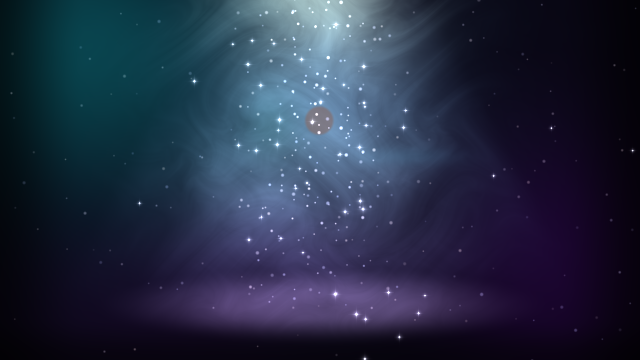
This background is drawn by a WebGL 2 fragment shader. Its source:

```glsl
#version 300 es
precision highp float;

uniform vec2 u_resolution;
out vec4 fragColor;

vec3 hash3(vec2 cell) {
    vec3 h = vec3(dot(cell, vec2(127.1, 311.7)), dot(cell, vec2(269.5, 183.3)), dot(cell, vec2(419.2, 371.9)));
    return fract(sin(h) * 43758.545);
}

// Soft gaussian blob, 1 at its centre
float blob(vec2 p, vec2 centre, vec2 radius) {
    vec2 d = (p - centre) / radius;
    return exp(-dot(d, d));
}

// Warped, layered sines, roughly -1 to 1
float smoke(vec2 p) {
    float sum = 0.0, amplitude = 0.5;
    for (int i = 0; i < 6; i++) {
        p += 0.65 * sin(p.yx * 1.4 + float(i) * 1.9);
        sum += amplitude * sin(p.x + 0.7) * cos(p.y);
        p = mat2(1.36, 1.05, -1.05, 1.36) * p + 2.3;
        amplitude *= 0.6;
    }
    return sum;
}

// Scattered round specks, dense inside the beam and sparse outside it
vec3 specks(vec2 p, float scale, float seed) {
    vec2 cell = floor(p * scale);
    vec3 h = hash3(cell + seed), k = hash3(cell + seed + 57.0);
    vec2 centre = (cell + 0.25 + 0.5 * h.xy) / scale;
    float column = exp(-centre.x * centre.x / 0.03) * smoothstep(0.1, 0.32, centre.y);
    float present = step(h.z, 0.03 + 0.36 * column);
    float radius = mix(0.0015, 0.0045, k.x * k.x);
    float soft = max(0.0018, 1.0 / u_resolution.y);
    float disc = 1.0 - smoothstep(radius - soft, radius + soft, length(p - centre));
    vec3 tint = mix(vec3(0.72, 0.75, 1.0), vec3(1.0, 0.88, 0.8), k.y);
    return tint * disc * present * mix(0.3, 0.95, k.z) * mix(0.35, 1.0, column);
}

// Bright four-pointed sparkles along the beam
vec3 sparkles(vec2 p, float scale, float seed) {
    vec2 cell = floor(p * scale);
    vec3 h = hash3(cell + seed);
    vec2 centre = (cell + 0.25 + 0.5 * h.xy) / scale;
    float column = blob(centre, vec2(0.0, 0.55), vec2(0.2, 0.5));
    float size = mix(0.7, 1.25, fract(h.z * 91.7));
    vec2 d = abs(p - centre) / size;
    float core = exp(-dot(d, d) / 0.000008);
    float rays = exp(-d.x / 0.0011 - d.y / 0.005) + exp(-d.y / 0.0011 - d.x / 0.005);
    float halo = 0.25 * exp(-dot(d, d) / 0.00006);
    return vec3(0.9, 0.9, 1.0) * (core + 0.7 * rays + halo) * step(h.z, 0.36 * column);
}

void main() {
    // x is centred, y runs from 0 at the bottom to 1 at the top
    vec2 p = (gl_FragCoord.xy - vec2(0.5 * u_resolution.x, 0.0)) / u_resolution.y;
    float cloud = smoke(p * vec2(7.0, 8.0));
    float wisps = smoke(p * vec2(15.0, 19.0) + 4.0);

    // Dark backdrop with teal and violet corners
    vec3 color = vec3(0.025, 0.015, 0.06);
    color += vec3(0.0, 0.23, 0.22) * blob(p, vec2(-0.66, 0.87), vec2(0.42, 0.42));
    color += vec3(0.075, 0.0, 0.115) * blob(p, vec2(0.65, 0.28), vec2(0.32, 0.36));
    color += vec3(0.045, 0.01, 0.065) * blob(p, vec2(-0.4, 0.16), vec2(0.5, 0.25));

    // Wide faint cone and haze around the beam
    float coneWidth = mix(0.82, 0.3, p.y);
    float cone = 1.0 - smoothstep(coneWidth - 0.07, coneWidth + 0.02, abs(p.x));
    color += vec3(0.02, 0.025, 0.035) * cone * smoothstep(0.1, 0.6, p.y);
    color += vec3(0.05, 0.10, 0.13) * blob(p, vec2(0.0, 0.75), vec2(0.48, 0.48)) * (1.0 + 0.4 * cloud);

    // Smoky beam, violet low and pale green high
    float beamWidth = mix(0.38, 0.25, p.y) + 0.05 * cloud;
    float beam = exp(-pow(abs(p.x + 0.01) / beamWidth, 2.6)) * smoothstep(0.06, 0.34, p.y);
    vec3 beamColor = mix(vec3(0.20, 0.17, 0.28), vec3(0.28, 0.35, 0.40), smoothstep(0.2, 0.6, p.y));
    beamColor = mix(beamColor, vec3(0.44, 0.50, 0.46), smoothstep(0.68, 1.05, p.y));
    color += beamColor * beam * (0.92 + 0.28 * cloud + 0.17 * wisps);
    color += vec3(0.12, 0.12, 0.09) * blob(p, vec2(0.0, 1.02), vec2(0.18, 0.13));
    color += vec3(0.0, 0.05, 0.025) * blob(p, vec2(-0.13, 0.65), vec2(0.09, 0.1));
    color += vec3(0.03, 0.07, 0.08) * blob(p, vec2(0.25, 0.565), vec2(0.13, 0.025));

    // Elliptical pool of light on the floor
    float pool = length((p - vec2(0.01, 0.15)) / vec2(0.58, 0.105));
    float poolLight = 1.0 - smoothstep(0.2, 1.1, pool);
    color += vec3(0.27, 0.23, 0.32) * poolLight * (1.0 + 0.15 * wisps);

    // Rosy lens disc
    float disc = 1.0 - smoothstep(0.034, 0.044, length(p - vec2(-0.002, 0.665)));
    color = mix(color, vec3(0.52, 0.42, 0.41), 0.65 * disc);

    // Darkened side and bottom edges
    color *= 1.0 - 0.6 * smoothstep(0.65, 0.92, abs(p.x));
    color *= mix(0.55, 1.0, smoothstep(0.0, 0.12, p.y));

    for (int i = 0; i < 3; i++) {
        float layer = float(i);
        color += specks(p + 0.013 * layer, 22.0 + 5.0 * layer, 17.0 * layer + 3.0);
    }
    color += sparkles(p, 13.0, 8.0) + 0.8 * sparkles(p + 0.03, 17.0, 31.0);

    fragColor = vec4(min(color, 1.0), 1.0);
}
```
